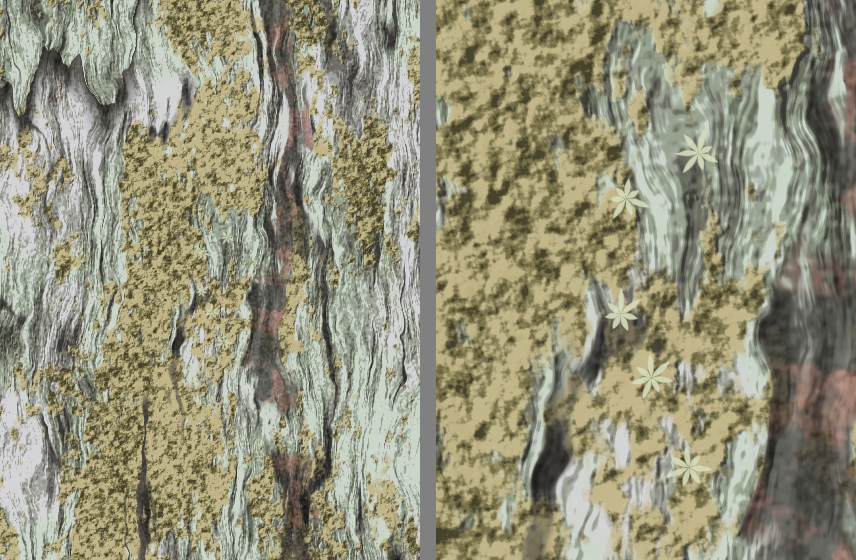
Left: the whole. Right: its middle third, enlarged.
Give the GLSL for this texture, as a WebGL 1 fragment shader.

```glsl
precision highp float;
uniform vec2 u_resolution;

const vec3 CREVICE = vec3(0.24, 0.23, 0.22);
const vec3 SHADE = vec3(0.44, 0.43, 0.41);
const vec3 BARK = vec3(0.62, 0.63, 0.60);
const vec3 PALE = vec3(0.83, 0.83, 0.84);
const vec3 MOSS_DARK = vec3(0.46, 0.43, 0.27);
const vec3 MOSS_LIGHT = vec3(0.76, 0.71, 0.53);
const vec3 LICHEN = vec3(0.94, 1.01, 0.91);
const vec3 RED_WOOD = vec3(0.44, 0.32, 0.29);
const vec3 LEAF = vec3(0.84, 0.87, 0.74);
const vec2 FIBRE_SCALE = vec2(80.0, 13.0);
const vec2 CRACK_SCALE = vec2(19.0, 3.2);
const float MOSS_GRAIN = 115.0;
const float SPECK_SCALE = 270.0;
const float RELIEF = 2.6;
const float LIGHT_STEP = 0.0022;
const float LEAF_LENGTH = 0.016;

float hash(vec2 p) {
  vec3 q = fract(vec3(p.xyx) * 0.1031);
  q += dot(q, q.yzx + 33.33);
  return fract((q.x + q.y) * q.z);
}

float noise(vec2 p) {
  vec2 i = floor(p), f = fract(p);
  f = f * f * (3.0 - 2.0 * f);
  return mix(mix(hash(i), hash(i + vec2(1, 0)), f.x),
             mix(hash(i + vec2(0, 1)), hash(i + vec2(1, 1)), f.x), f.y);
}

float fbm(vec2 p) {
  float sum = 0.0, amp = 0.52;
  for (int i = 0; i < 5; i++) {
    sum += amp * noise(p);
    p = mat2(1.95, 0.25, -0.25, 1.95) * p + 17.3;
    amp *= 0.52;
  }
  return sum;
}

vec2 warp(vec2 p) {
  vec2 bend = vec2(fbm(p * vec2(9.0, 6.0)), fbm(p * 8.0 + 41.0)) - 0.5;
  return p + 0.075 * bend;
}

// Raised central slab, leaning and tapering toward the top
float slab(vec2 w) {
  float left = 0.14 + 0.08 * smoothstep(0.1, 0.5, w.y) + 0.09 * smoothstep(0.72, 0.92, w.y);
  float right = 0.42 + 0.05 * smoothstep(0.1, 0.5, w.y);
  return smoothstep(left - 0.005, left + 0.005, w.x) * smoothstep(right + 0.006, right - 0.006, w.x);
}

float plate(vec2 w) {
  return smoothstep(0.612, 0.622, w.x + 0.015 * sin(w.y * 13.0));
}

// Ragged flakes hanging at the upper left
float flakeDepth(vec2 w) {
  float tooth = smoothstep(0.0, 1.0, abs(fract(w.x * 7.0 + 0.25) - 0.5) * 2.0);
  float frayed = 0.10 * (noise(vec2(w.x * 55.0, w.y * 9.0)) - 0.5);
  return w.y - 0.79 - 0.13 * tooth - frayed - 0.25 * smoothstep(0.22, 0.30, w.x);
}

float mossCover(vec2 p, vec2 w) {
  float place = 0.25 * slab(w) * (1.0 - 0.5 * smoothstep(0.6, 0.9, w.y));
  vec2 mound = (p - vec2(0.69, 0.70)) * vec2(11.0, 9.0);
  place += 0.24 * exp(-dot(mound, mound)) + 0.07 * smoothstep(0.44, 0.52, p.x) * smoothstep(0.70, 0.60, p.x);
  float patches = fbm(w * vec2(17.0, 7.0) + 5.0) + 0.75 * (fbm(p * vec2(75.0, 45.0)) - 0.5);
  return smoothstep(0.60, 0.76, patches + place);
}

float height(vec2 p) {
  vec2 w = warp(p);
  float fibre = fbm(w * FIBRE_SCALE);
  float strips = noise(w * CRACK_SCALE);
  float grain = fbm(p * MOSS_GRAIN);
  return mix(fibre, grain * 1.2, 0.75 * mossCover(p, w)) + 0.7 * strips
       + 0.16 * slab(w) + 0.14 * plate(w) + 0.25 * smoothstep(-0.003, 0.003, flakeDepth(w));
}

// Coverage of a small star of narrow leaves
float sprig(vec2 q, float turn) {
  float sector = 6.28318 / 7.0;
  float spoke = atan(q.y, q.x) + turn;
  float angle = mod(spoke, sector) - 0.5 * sector;
  float reach = LEAF_LENGTH * (0.55 + 0.45 * hash(vec2(floor(spoke / sector), turn)));
  vec2 leaf = length(q) * vec2(cos(angle), sin(angle));
  float along = clamp(leaf.x / reach, 0.0, 1.0);
  float aa = 1.0 / u_resolution.y;
  return smoothstep(aa, -aa, abs(leaf.y) - 0.007 * along * (1.0 - along)) * step(leaf.x, reach);
}

void main() {
  vec2 p = gl_FragCoord.xy / u_resolution.y;
  vec2 w = warp(p);
  float light = height(p) - height(p + LIGHT_STEP * vec2(-0.8, 0.6));
  float fibre = fbm(w * FIBRE_SCALE) - 0.5;
  float grain = fbm(p * MOSS_GRAIN) - 0.5;
  float speck = noise(p * SPECK_SCALE) - 0.5;
  float moss = mossCover(p, w);
  float depth = flakeDepth(w);
  float flake = smoothstep(-0.003, 0.003, depth);

  // Long cracks, shadow beneath flakes, and the deep crevice
  float seam = abs(noise(w * CRACK_SCALE + 9.0) - 0.5) + 0.12 * fibre;
  float crack = smoothstep(0.05, 0.01, seam) * smoothstep(0.42, 0.54, fbm(p * vec2(14.0, 6.0) + 23.0));
  float under = smoothstep(-0.08, 0.0, depth) * (1.0 - flake) * smoothstep(0.34, 0.28, w.x);
  float line = 0.505 + 0.022 * sin(w.y * 9.0 + 1.0) + 0.07 * fibre;
  float gap = smoothstep(0.030, 0.017, abs(w.x - line)) * smoothstep(0.36, 0.48, fbm(p * vec2(16.0, 9.0) + 3.0));
  float split = smoothstep(0.008, 0.003, abs(w.x - 0.27 + 0.03 * fibre)) * smoothstep(0.33, 0.28, w.y);
  float dark = max(max(crack * (1.0 - 0.4 * moss), under), max(gap * 0.85, split));

  // Grey bark ramp
  float broad = fbm(p * vec2(9.0, 5.0) + 61.0) - 0.5;
  float tone = 0.65 + 1.25 * fibre + 0.9 * broad + RELIEF * light + 0.32 * speck + 0.12 * plate(w);
  tone -= 0.16 * smoothstep(0.45, 0.50, p.x) * (1.0 - plate(w));
  tone = clamp(tone, 0.0, 1.0);
  vec3 color = mix(CREVICE, SHADE, smoothstep(0.0, 0.33, tone));
  color = mix(color, BARK, smoothstep(0.33, 0.60, tone));
  color = mix(color, PALE, smoothstep(0.62, 0.88, tone));

  // Thin lichen film, then golden moss
  float film = smoothstep(0.46, 0.62, fbm(p * vec2(8.0, 5.0) + 31.0) + 0.13 * smoothstep(0.1, 0.2, p.x) + 0.3 * flake - 0.12 * plate(w));
  color *= mix(vec3(1.0), LICHEN, film * (0.65 + grain));
  float mossTone = 0.47 + 2.2 * grain + 0.9 * broad + 2.2 * light + 0.5 * speck;
  vec3 mossColor = mix(MOSS_DARK, MOSS_LIGHT, smoothstep(0.1, 0.85, mossTone));
  mossColor *= 1.0 - 0.4 * smoothstep(0.15, -0.25, mossTone);
  color = mix(color, mossColor, moss * 0.95);

  vec3 hollow = mix(CREVICE, RED_WOOD, gap * smoothstep(0.48, 0.62, fbm(p * 28.0)));
  color = mix(color, hollow * (1.0 + 1.6 * fibre + 0.4 * speck), dark * 0.92);

  // Pale sprigs scattered down the slab
  for (int i = 0; i < 5; i++) {
    float k = float(i);
    vec2 center = vec2(0.34 + 0.09 * hash(vec2(k, 3.0)), 0.57 - 0.055 * k + 0.04 * hash(vec2(k, 8.0)));
    color = mix(color, LEAF, 0.9 * sprig(p - center, k * 1.7));
  }
  gl_FragColor = vec4(clamp(color, 0.0, 1.0), 1.0);
}
```
